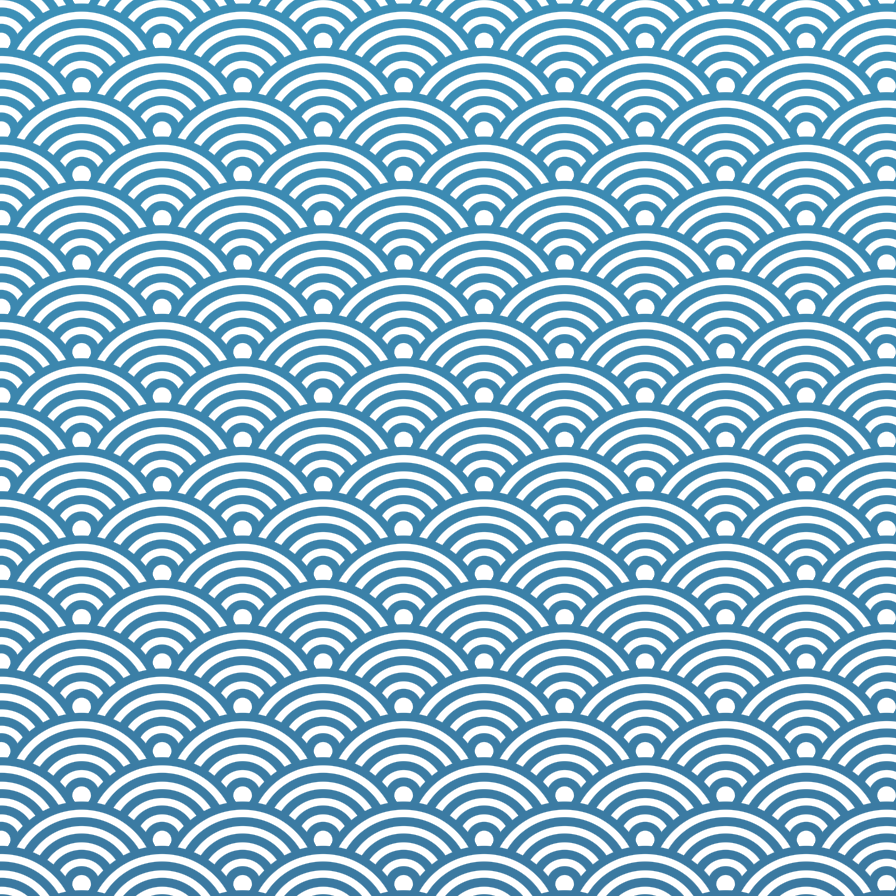
Write a WebGL 1 fragment shader that draws this pattern.

```glsl
precision highp float;
// Seigaiha waves: staggered rows of overlapping fans, each a disc of white
// rings on blue. Rows are painted from the top down so that lower fans cover
// the ones above; the blue deepens gently towards the bottom.

uniform vec2 u_resolution;

// Antialiased fill of a signed distance, negative inside.
float fill(float dist, float pixel) {
    return clamp(0.5 - dist / (1.2 * pixel), 0.0, 1.0);
}

// Four evenly spaced rings around a solid dot, with a plain outer rim.
float fanRings(float radius, float pixel) {
    float pitch = 0.01823;
    float r = clamp(radius, 0.00625, 0.0883) - 0.00625;
    float fromRing = abs(mod(r + 0.5 * pitch, pitch) - 0.5 * pitch);
    return fill(fromRing - 0.00417, pixel);
}

void main() {
    float pixel = 1.0 / u_resolution.y;
    vec2 p = gl_FragCoord.xy * pixel;

    float fanPitch = 0.17969;
    float rowPitch = 0.04948;
    vec2 origin = vec2(0.0911, 0.0130);
    float nearestRow = floor((p.y - origin.y) / rowPitch);

    // Paint the three rows that can reach this point, highest first.
    float white = 0.0;
    for (int i = 0; i < 3; i++) {
        float row = nearestRow + 1.0 - float(i);
        float stagger = 0.5 * fanPitch * mod(row, 2.0);
        float x = p.x - origin.x - stagger;
        x = mod(x + 0.5 * fanPitch, fanPitch) - 0.5 * fanPitch;
        float radius = length(vec2(x, p.y - origin.y - row * rowPitch));
        white = mix(white, fanRings(radius, pixel), fill(radius - 0.09245, pixel));
    }

    // Vertical gradient behind the white lines.
    vec3 blue = mix(vec3(0.23, 0.475, 0.63), vec3(0.237, 0.565, 0.72), p.y);
    gl_FragColor = vec4(mix(blue, vec3(1.0), white), 1.0);
}
```
